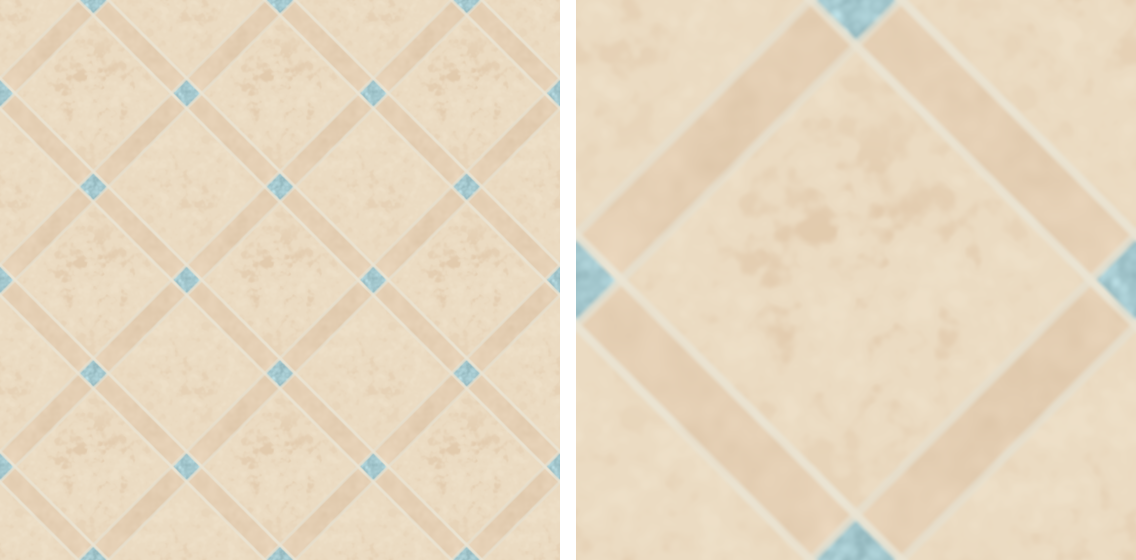
Left: the whole. Right: its middle third, enlarged.
A WebGL 2 fragment shader for this pattern:

```glsl
#version 300 es
precision highp float;
// Diagonal floor of mottled cream tiles, tan border strips and small blue corner squares.

#define REPEATS 3.0       // pattern periods across the canvas
#define GROUT_AT 0.081    // strip centre to grout line centre
#define GROUT_HALF 0.011  // half width of a grout line
#define EDGE_SOFT 0.008   // least softness of edges
#define MOTTLE 0.62       // strength of the brown stains
#define CREAM vec3(0.922, 0.859, 0.760)
#define STAIN vec3(0.865, 0.755, 0.630)
#define PALE vec3(0.940, 0.890, 0.800)
#define TAN vec3(0.893, 0.808, 0.700)
#define GROUT vec3(0.902, 0.878, 0.812)
#define BLUE vec3(0.645, 0.785, 0.810)

uniform vec2 u_resolution;
out vec4 fragColor;

// Three random values for an integer cell
vec3 hash3(vec2 cell, float seed) {
    uvec3 v = uvec3(uint(cell.x), uint(cell.y), uint(seed));
    v = v * 1664525u + 1013904223u;
    for (int i = 0; i < 2; i++) {
        v.x += v.y * v.z;
        v.y += v.z * v.x;
        v.z += v.x * v.y;
        v ^= v >> 16u;
    }
    return vec3(v & 65535u) / 65535.0;
}

// Cellular noise: one signed soft blob per cell, wrapping every period
float blobs(vec2 p, float freq) {
    vec2 cell = floor(p * freq);
    vec2 local = p * freq - cell;
    float sum = 0.0;
    for (int j = -1; j <= 1; j++) {
        for (int i = -1; i <= 1; i++) {
            vec2 offset = vec2(i, j);
            vec3 rnd = hash3(mod(cell + offset, freq), freq);
            vec2 delta = offset + rnd.xy - local;
            float fall = max(0.0, 1.0 - dot(delta, delta));
            sum += (rnd.z * 2.0 - 1.0) * fall * fall;
        }
    }
    return sum;
}

// Coverage of the region where d is negative
float cover(float d, float soft) {
    return 1.0 - smoothstep(-soft, soft, d);
}

void main() {
    float side = min(u_resolution.x, u_resolution.y);
    vec2 p = gl_FragCoord.xy / side * REPEATS;
    float soft = max(EDGE_SOFT, 1.4 * REPEATS / side);

    // Diagonal lattice: tiles at integers, strips at half integers
    vec2 q = vec2(p.x + p.y, p.x - p.y);
    vec2 tile = floor(q + 0.5);
    vec2 fromCentre = abs(q - tile);
    vec2 fromStrip = 0.5 - fromCentre;
    float stained = mod(tile.x + tile.y, 2.0);

    // Noise layers from broad clouds to fine grain
    float broad = blobs(p, 7.0);
    float medium = blobs(p, 19.0);
    float fine = blobs(p, 41.0);
    float grain = blobs(p, 73.0);
    float mottle = 0.38 * broad + 0.42 * medium + 0.42 * fine + 0.18 * grain;

    // Tile face: stains gather near the centre, alternate tiles are calmer
    float middle = 1.0 - smoothstep(0.14, 0.46, length(fromCentre));
    float amount = MOTTLE * mix(0.6, 1.0, stained) * mix(0.45, 1.0, middle);
    vec3 color = mix(CREAM, STAIN, amount * smoothstep(0.0, 0.75, mottle));
    color = mix(color, PALE, 0.55 * smoothstep(0.0, 0.8, -mottle));

    // Border strips with faint blotches
    float blotch = 0.013 * broad + 0.012 * medium + 0.010 * fine;
    vec3 strip = TAN + blotch * vec3(0.8, 1.0, 1.2);
    vec2 inStrip = vec2(cover(fromStrip.x - GROUT_AT, soft),
                        cover(fromStrip.y - GROUT_AT, soft));
    color = mix(color, strip, max(inStrip.x, inStrip.y));

    // Blue corner squares
    vec3 corner = BLUE + 0.035 * fine + 0.045 * grain;
    color = mix(color, corner, inStrip.x * inStrip.y);

    // Grout on both sides of each strip, brighter along falling lines
    vec2 groutDist = abs(fromStrip - GROUT_AT) - GROUT_HALF;
    float wear = 0.88 + 0.12 * medium;
    color = mix(color, GROUT, wear * 0.85 * cover(groutDist.y, soft));
    color = mix(color, GROUT + 0.015, wear * cover(groutDist.x, soft));

    fragColor = vec4(clamp(color, 0.0, 1.0), 1.0);
}
```
